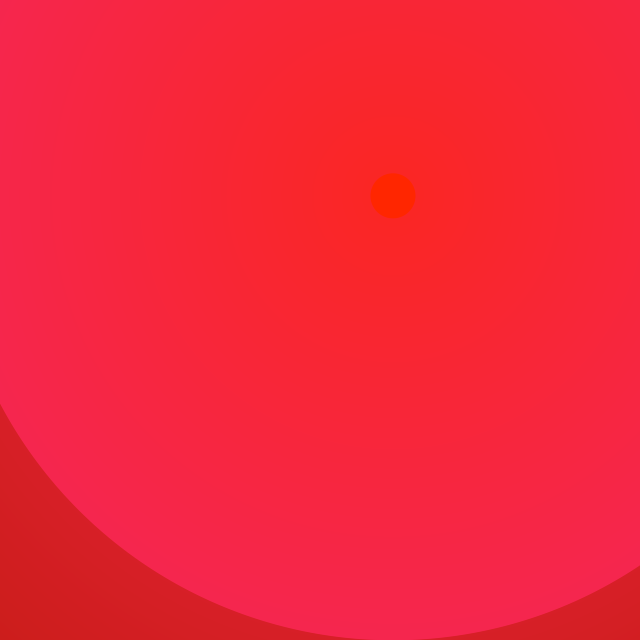
A three.js fragment shader for this background:

```glsl
// A huge glowing disc, shading from warm red to crimson, over a dark red ground,
// with a small orange dot at its centre. All parts are concentric: the distance
// from one shared centre drives both the radial gradients and the soft edges.
varying vec2 vUv;

// Coverage of a disc, with a smooth rim
float disc(float dist, float radius) {
  return 1.0 - smoothstep(radius - 0.001, radius + 0.001, dist);
}

void main() {
  float dist = length(vUv - vec2(0.614, 0.694));
  float discRadius = 0.6945;
  float reach = dist / discRadius;

  // Dark ground, dimming towards the far corner
  vec3 ground = mix(vec3(0.842, 0.122, 0.152), vec3(0.800, 0.115, 0.108),
                    clamp((reach - 1.0) / 0.334, 0.0, 1.0));

  // Large disc, from warm red inside to crimson at the rim
  vec3 glow = mix(vec3(0.982, 0.150, 0.135), vec3(0.962, 0.150, 0.308),
                  min(reach, 1.0));

  vec3 color = mix(ground, glow, disc(dist, discRadius));

  // Small orange dot
  color = mix(color, vec3(1.0, 0.150, 0.0), disc(dist, 0.0352));

  gl_FragColor = vec4(color, 1.0);
}
```
